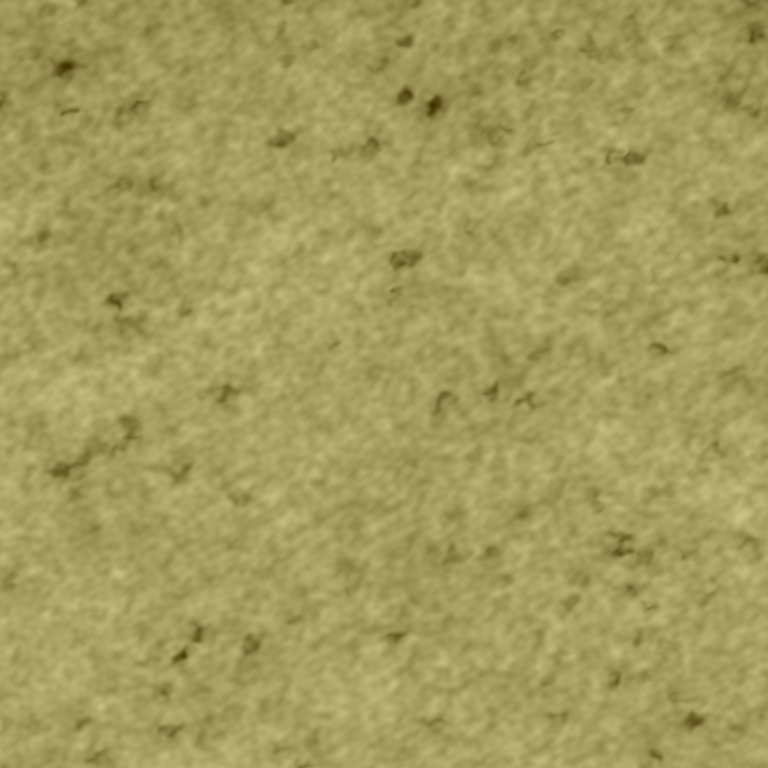
Reproduce this texture procedurally as a Shadertoy shader.

```glsl
// Integer hash: two random values in 0..1 per lattice cell
vec2 hash2(vec2 cell) {
    uvec2 v = uvec2(ivec2(cell)) * 1664525u + 1013904223u;
    v.x += v.y * 1664525u;
    v.y += v.x * 1664525u;
    v ^= v >> 16u;
    v.x += v.y * 1664525u;
    v.y += v.x * 1664525u;
    v ^= v >> 16u;
    return vec2(v & 65535u) / 65535.0;
}

float slope(vec2 cell, vec2 offset) {
    return dot(hash2(cell) * 2.0 - 1.0, offset);
}

float gradientNoise(vec2 p) {
    vec2 i = floor(p), f = fract(p);
    vec2 u = f * f * f * (f * (f * 6.0 - 15.0) + 10.0);
    vec2 e = vec2(1, 0);
    float low = mix(slope(i, f), slope(i + e.xy, f - e.xy), u.x);
    float high = mix(slope(i + e.yx, f - e.yx), slope(i + 1.0, f - 1.0), u.x);
    return mix(low, high, u.y);
}

// Soft dark flecks, mostly faint with a few strong ones
float flecks(vec2 p) {
    vec2 home = floor(p);
    float sum = 0.0;
    for (int y = -1; y <= 1; y++) {
        for (int x = -1; x <= 1; x++) {
            vec2 cell = home + vec2(x, y);
            vec2 traits = hash2(cell + 271.0);
            vec2 d = p - cell - hash2(cell);
            float radius = mix(0.2, 0.34, traits.y);
            sum += pow(traits.x, 4.0) * exp(-dot(d, d) / (radius * radius));
        }
    }
    return sum;
}

void mainImage(out vec4 fragColor, in vec2 fragCoord) {
    vec2 uv = fragCoord / min(iResolution.x, iResolution.y);

    // Grain leans gently up to the right
    vec2 grain = mat2(0.88, -0.48, 0.48, 0.88) * uv * vec2(1.0, 1.05);
    grain.y *= 1.2;

    // Broad mottling
    float patches = gradientNoise(grain * 6.0 + 31.7);
    float tone = 0.06 * patches;
    tone += 0.04 * gradientNoise(uv * 2.3 + 9.4);
    tone += 0.07 * gradientNoise(grain * 17.0 + 53.2);

    // Fine grain
    tone += 0.115 * gradientNoise(grain * 40.0 + 17.3);
    tone += 0.10 * gradientNoise(grain.yx * 73.0 + 88.6);

    // Flecks gather in the darker patches, with edges roughened by noise
    vec2 wobble = vec2(gradientNoise(grain * 55.0), gradientNoise(grain * 55.0 + 140.0));
    float gathering = clamp(1.0 - 1.6 * patches, 0.4, 1.6);
    tone -= 0.22 * gathering * flecks(grain * 23.0 + 0.5 * wobble + 64.0);

    // Light pools in the lower middle and fades to the upper corners
    tone += 0.018 - 0.07 * dot(uv - vec2(0.42, 0.35), uv - vec2(0.42, 0.35));

    vec3 straw = vec3(0.65, 0.61, 0.38);
    fragColor = vec4(clamp(straw + tone * vec3(1.0, 1.02, 1.0), 0.0, 1.0), 1.0);
}
```
